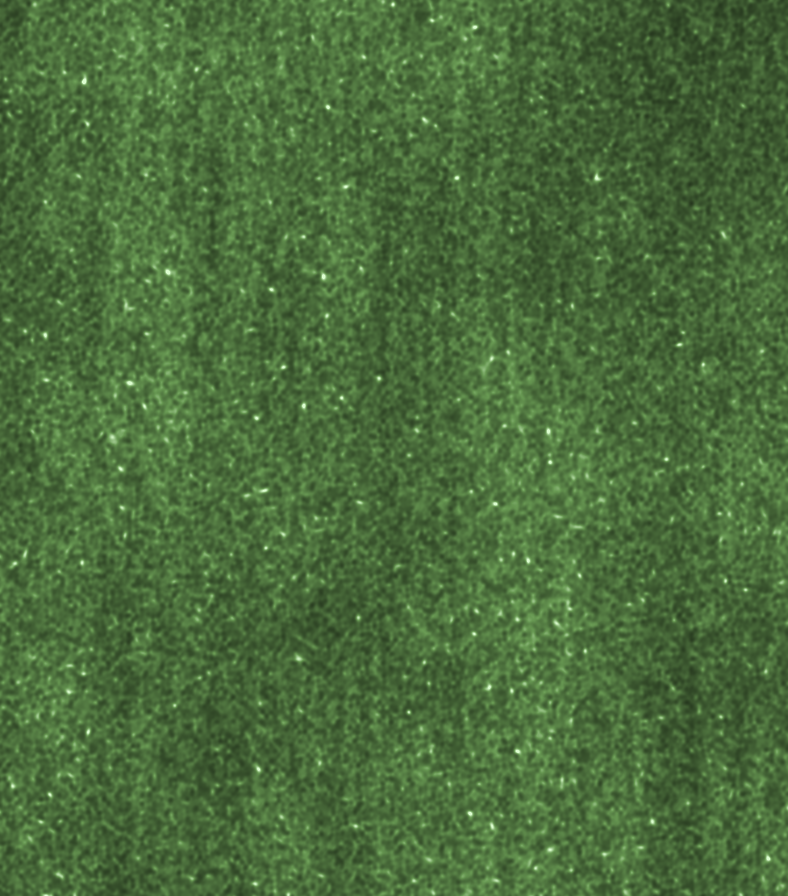
Write a Shadertoy shader that draws this texture.

```glsl
// Grainy green turf with faint vertical streaks and scattered bright flecks.
#define BASE_LEVEL 0.41
#define GRAIN_SCALE vec2(215.0, 185.0)
#define GRAIN_AMOUNT 0.42
#define STREAK_AMOUNT 0.17
#define MOTTLE_AMOUNT 0.17
#define BAND_AMOUNT 0.13
#define CORNER_SHADE 0.22
#define FLECK_CELLS 90.0
#define FLECK_AMOUNT 0.48
#define SPARKLE_AMOUNT 0.5
#define GREEN_TINT vec3(0.68, 1.0, 0.54)
#define GLINT_TINT vec3(0.47, 0.0, 0.70)

float hash(vec2 p) {
    return fract(sin(dot(p, vec2(12.9898, 78.233))) * 43758.5453);
}

// Smooth value noise, 0 to 1
float noise(vec2 p) {
    vec2 cell = floor(p), f = fract(p);
    f = f * f * (3.0 - 2.0 * f);
    float low = mix(hash(cell), hash(cell + vec2(1, 0)), f.x);
    float high = mix(hash(cell + vec2(0, 1)), hash(cell + vec2(1, 1)), f.x);
    return mix(low, high, f.y);
}

// Two layers of noise at different angles hide the lattice
float grain(vec2 p) {
    mat2 turn = mat2(0.8, 0.6, -0.6, 0.8);
    return noise(p * GRAIN_SCALE) + noise(turn * p * GRAIN_SCALE + 37.0) - 1.0;
}

// Broad and thin streaks stretched along the vertical
float streaks(vec2 p) {
    float broad = noise(p * vec2(30.0, 1.6) + 11.0);
    float thin = noise(p * vec2(105.0, 5.0) + 53.0);
    return broad + thin - 1.0;
}

float mottle(vec2 p) {
    return noise(p * vec2(5.0, 4.0) + 7.0) + noise(p * 13.0 + 29.0) - 1.0;
}

// Soft pale band that leans slightly to the right on its way down
float band(vec2 p, float topX, float width) {
    float d = (p.x - topX - 0.05 * (1.0 - p.y)) / width;
    return exp(-d * d);
}

// Small tilted ovals of random size; a few of them glint
float flecks(vec2 p) {
    vec2 q = p * FLECK_CELLS;
    vec2 home = floor(q);
    float sum = 0.0;
    for (int j = -1; j <= 1; j++) {
        for (int i = -1; i <= 1; i++) {
            vec2 cell = home + vec2(i, j);
            vec2 jitter = vec2(hash(cell + 3.1), hash(cell + 17.7));
            float strength = hash(cell + 41.3);
            float angle = -0.9 + 2.2 * (hash(cell + 63.9) - 0.5);
            vec2 axis = vec2(cos(angle), sin(angle));
            vec2 d = q - cell - jitter;
            d = vec2(dot(d, axis), dot(d, vec2(-axis.y, axis.x)));
            d /= vec2(mix(0.26, 0.46, hash(cell + 87.1)), 0.25);
            float light = FLECK_AMOUNT * pow(strength, 3.0)
                        + SPARKLE_AMOUNT * pow(strength, 60.0);
            sum += light * exp(-dot(d, d));
        }
    }
    return sum;
}

void mainImage(out vec4 fragColor, in vec2 fragCoord) {
    vec2 p = fragCoord / iResolution.y;

    // Broad light and shade
    float tone = STREAK_AMOUNT * streaks(p) + MOTTLE_AMOUNT * mottle(p);
    tone += BAND_AMOUNT * (band(p, 0.54, 0.045) + 0.7 * band(p, 0.16, 0.04));
    tone -= CORNER_SHADE * smoothstep(0.45, 0.0, distance(p, vec2(0.88, 0.9)));

    // Fine texture
    tone += GRAIN_AMOUNT * grain(p) + flecks(p);

    // Exponential response keeps the darks close and the lights spread
    float level = min(BASE_LEVEL * exp(tone), 1.0);
    vec3 color = GREEN_TINT * level + GLINT_TINT * max(level - 0.6, 0.0);
    fragColor = vec4(color, 1.0);
}
```
